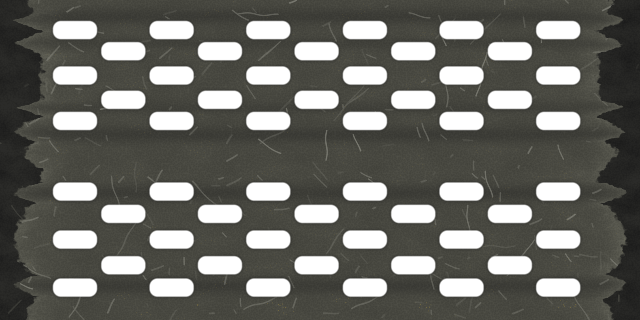
Reproduce this texture procedurally as a WebGL 2 fragment shader.

```glsl
#version 300 es
precision highp float;
// A worn dark metal sheet with two groups of staggered rounded slots.
// Slots are repeated rounded boxes; the torn side edges are sums of tongues,
// roughened with layered sines and cellular noise, then scratched by grid cells.
uniform vec2 u_resolution;
out vec4 outColor;

const vec3 METAL = vec3(0.285, 0.285, 0.255);
const vec3 WORN = vec3(0.42, 0.42, 0.375);
const vec3 SHADE = vec3(0.17, 0.17, 0.16);
const vec3 SOOT = vec3(0.09);
const vec3 SCRATCH = vec3(0.65, 0.65, 0.61);
const vec3 RUST = vec3(0.48, 0.43, 0.25);
const vec3 OPENING = vec3(1.0);
const float UPPER_Y = 0.764;
const float LOWER_Y = 0.2513;

vec2 hash2(vec2 p) {
  vec3 q = fract(p.xyx * vec3(0.1031, 0.1030, 0.0973));
  q += dot(q, q.yzx + 33.33);
  return fract((q.xx + q.yz) * q.zy);
}

// Distance to the nearest scattered cell point
float cellular(vec2 p) {
  vec2 cell = floor(p);
  float nearest = 2.0;
  for (int j = -1; j <= 1; j++)
    for (int i = -1; i <= 1; i++) {
      vec2 c = cell + vec2(i, j);
      nearest = min(nearest, length(c + hash2(c) - p));
    }
  return nearest;
}

float layeredSines(vec2 p) {
  float sum = 0.0, amp = 0.5;
  for (int i = 0; i < 4; i++) {
    sum += amp * sin(p.x + 1.7 * sin(p.y)) * cos(p.y + 1.3 * sin(p.x));
    p = mat2(1.6, 1.2, -1.2, 1.6) * p + 2.3;
    amp *= 0.55;
  }
  return sum;
}

float roundedBox(vec2 p, vec2 halfSize, float radius) {
  vec2 q = abs(p) - halfSize + radius;
  return length(max(q, 0.0)) + min(max(q.x, q.y), 0.0) - radius;
}

// Five staggered rows of six and five slots
float slotGroup(vec2 p, float centreY, float outerRow) {
  float d = 1.0;
  for (int k = -2; k <= 2; k++) {
    float inner = abs(k) == 1 ? 1.0 : 0.0;
    float y = centreY + sign(float(k)) * outerRow * mix(1.0, 0.535, inner);
    float first = 0.2344 + 0.151 * inner, pitch = 0.302;
    float col = clamp(round((p.x - first) / pitch), 0.0, 5.0 - inner);
    d = min(d, roundedBox(p - vec2(first + col * pitch, y), vec2(0.069, 0.0285), 0.025));
  }
  return d;
}

float tongue(float dist, float halfHeight, float reach, float power) {
  return reach * pow(max(1.0 - abs(dist) / halfHeight, 0.0), power);
}

// Inset of the torn side edge at height y
float edgeInset(float y) {
  float a = abs(y - UPPER_Y), b = abs(y - LOWER_Y);
  float reach = max(tongue(a - 0.1015, 0.03, 0.08, 1.0), tongue(a - 0.172, 0.036, 0.085, 0.75));
  reach = max(reach, tongue(y - 0.52, 0.05, 0.06, 0.5));
  reach = max(reach, max(tongue(b - 0.145, 0.037, 0.088, 0.5), tongue(b, 0.108, 0.088, 0.35)));
  reach = max(reach, max(tongue(y, 0.07, 0.05, 0.35), tongue(y - 1.0, 0.05, 0.045, 0.5)));
  return 0.127 - reach;
}

// Soft horizontal shading band
float band(float dist, float width) {
  return exp(-dist * dist / (width * width));
}

// One random scratch per cell, sparsely present
float scratches(vec2 p, float scale, float density, float width, float px) {
  vec2 cell = floor(p * scale);
  float mark = 0.0;
  for (int j = -1; j <= 1; j++)
    for (int i = -1; i <= 1; i++) {
      vec2 c = cell + vec2(i, j), r = hash2(c + 17.0), s = hash2(c + 71.0);
      vec2 q = p - (c + r) / scale;
      float angle = 5.5 * s.x, halfLength = (0.1 + 0.55 * s.y * s.y) / scale;
      vec2 dir = vec2(cos(angle), sin(angle));
      q += 0.003 * sin(q.yx * 70.0 + r);
      float d = length(q - dir * clamp(dot(q, dir), -halfLength, halfLength));
      float line = 1.0 - smoothstep(width, width + px, d);
      mark = max(mark, line * step(fract(r.x * 13.0 + s.y), density) * (0.25 + 0.75 * r.y));
    }
  return mark;
}

void main() {
  vec2 p = gl_FragCoord.xy / u_resolution * vec2(2.0, 1.0);
  float px = 1.0 / u_resolution.y;
  float grain = cellular(p * 170.0) - 0.5;
  float mottle = layeredSines(p * vec2(14.0, 22.0));

  // Torn edges, with a different roughness on each side
  float rough = layeredSines(p * vec2(45.0, 80.0)) * 0.012 + (cellular(p * 55.0) - 0.5) * 0.016;
  float wobble = 0.006 * sin(p.y * 47.0 + p.x * 3.0);
  float inside = min(p.x, 2.0 - p.x) - edgeInset(p.y + wobble) + rough;
  float sheet = smoothstep(-px, px, inside);

  // Metal tone, pressed bands and pale worn margins
  float a = abs(p.y - UPPER_Y), b = abs(p.y - LOWER_Y);
  float dark = max(band(a - 0.185, 0.025), max(0.6 * band(a - 0.1, 0.018), band(b - 0.145, 0.025)));
  vec3 metal = mix(METAL, SHADE, dark * (0.42 + 0.2 * mottle));
  float wear = exp(-max(inside, 0.0) / 0.045) * (0.7 + 0.4 * mottle);
  metal = mix(metal, WORN, clamp(wear, 0.0, 1.0) * 0.75);
  metal *= 1.0 + 0.16 * grain + 0.06 * mottle;
  metal = mix(metal, SOOT, 0.5 * band(inside, 0.005));

  // Scratches, flecks and a little rust low on the sheet
  float marks = max(scratches(p, 9.0, 0.45, 0.0006, px), 0.7 * scratches(p + 5.0, 22.0, 0.22, 0.0008, px));
  metal = mix(metal, SCRATCH, marks * 0.5);
  float fleck = smoothstep(0.16, 0.05, cellular(p * 65.0)) * smoothstep(0.2, 0.5, mottle);
  metal = mix(metal, RUST, fleck * (0.25 + 0.6 * band(p.y - 0.04, 0.025)));

  // Sooty border behind the torn sheet
  vec3 border = mix(SHADE, SOOT, clamp(0.35 + 0.5 * mottle + 0.4 * grain, 0.0, 1.0));
  border = mix(border, WORN, 0.4 * scratches(p + 3.0, 14.0, 0.25, 0.0006, px));
  vec3 color = mix(border, metal, sheet);

  // Openings with a thin dark rim
  float slot = min(slotGroup(p, UPPER_Y, 0.142), slotGroup(p, LOWER_Y, 0.15));
  color = mix(color, SHADE, 0.4 * band(slot, 0.006));
  color = mix(OPENING, color, smoothstep(-px, px, slot));
  outColor = vec4(color, 1.0);
}
```
